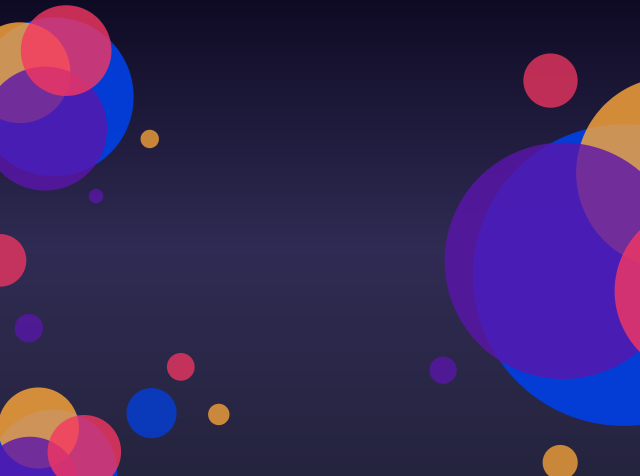
Give the GLSL for this background, as a Shadertoy shader.

```glsl
// Translucent flat discs over a dusky vertical gradient: three overlapping
// four-colour clusters at the edges and a scatter of small single discs.
// Each disc is an antialiased circle distance, blended over what lies below.

const float CANVAS_HEIGHT = 5.7;   // layout units from bottom to top

const vec3 BLUE   = vec3(0.00, 0.247, 0.88);
const vec3 PURPLE = vec3(0.353, 0.082, 0.675);
const vec3 ORANGE = vec3(1.00, 0.66, 0.22);
const vec3 PINK   = vec3(0.96, 0.212, 0.38);

const float BASE_ALPHA    = 0.93;  // blue disc under a cluster
const float CLUSTER_ALPHA = 0.80;
const float SMALL_ALPHA   = 0.75;

// Vertical gradient, h from 0 at the bottom to 1 at the top
vec3 duskGradient(float h) {
    const vec3 low  = vec3(0.143, 0.140, 0.240);
    const vec3 mid  = vec3(0.186, 0.167, 0.325);
    const vec3 high = vec3(0.055, 0.040, 0.140);
    const float midHeight = 0.475;
    vec3 lower = mix(low, mid, clamp(h / midHeight, 0.0, 1.0));
    return mix(lower, high, clamp((h - midHeight) / (1.0 - midHeight), 0.0, 1.0));
}

// Blend one disc over the base; circle holds centre.xy and radius
vec3 paintDisc(vec3 base, vec2 p, vec3 circle, vec3 tint, float alpha, float pixel) {
    float dist = length(p - circle.xy) - circle.z;
    float cover = clamp(0.5 - dist / pixel, 0.0, 1.0);
    return mix(base, tint, alpha * cover);
}

// Four overlapping discs, painted from back to front
vec3 paintCluster(vec3 base, vec2 p, vec3 blue, vec3 orange, vec3 purple, vec3 pink, float pixel) {
    base = paintDisc(base, p, blue, BLUE, BASE_ALPHA, pixel);
    base = paintDisc(base, p, orange, ORANGE, CLUSTER_ALPHA, pixel);
    base = paintDisc(base, p, purple, PURPLE, CLUSTER_ALPHA, pixel);
    return paintDisc(base, p, pink, PINK, CLUSTER_ALPHA, pixel);
}

// Three small discs that share a colour
vec3 paintTrio(vec3 base, vec2 p, vec3 circles[3], vec3 tint, float pixel) {
    for (int i = 0; i < 3; i++) {
        base = paintDisc(base, p, circles[i], tint, SMALL_ALPHA, pixel);
    }
    return base;
}

void mainImage(out vec4 fragColor, in vec2 fragCoord) {
    float pixel = CANVAS_HEIGHT / iResolution.y;
    vec2 p = fragCoord * pixel;
    vec3 color = duskGradient(p.y / CANVAS_HEIGHT);

    // Upper left cluster
    color = paintCluster(color, p,
        vec3(0.65, 4.54, 0.95), vec3(0.24, 4.83, 0.603),
        vec3(0.54, 4.16, 0.742), vec3(0.792, 5.094, 0.543), pixel);

    // Right cluster
    color = paintCluster(color, p,
        vec3(7.47, 2.405, 1.805), vec3(8.05, 3.63, 1.15),
        vec3(6.74, 2.577, 1.415), vec3(8.39, 2.215, 1.03), pixel);

    // Lower left cluster
    color = paintCluster(color, p,
        vec3(0.64, 0.03, 0.763), vec3(0.46, 0.575, 0.485),
        vec3(0.36, -0.12, 0.59), vec3(1.01, 0.29, 0.44), pixel);

    // Small scattered discs
    color = paintTrio(color, p, vec3[3](vec3(6.592, 4.735, 0.325),
        vec3(0.0, 2.582, 0.315), vec3(2.165, 1.307, 0.166)), PINK, pixel);
    color = paintTrio(color, p, vec3[3](vec3(1.793, 4.036, 0.11),
        vec3(2.62, 0.737, 0.128), vec3(6.708, 0.162, 0.21)), ORANGE, pixel);
    color = paintTrio(color, p, vec3[3](vec3(1.15, 3.352, 0.086),
        vec3(0.345, 1.77, 0.17), vec3(5.306, 1.267, 0.163)), PURPLE, pixel);
    color = paintDisc(color, p, vec3(1.815, 0.753, 0.3), BLUE, SMALL_ALPHA, pixel);

    fragColor = vec4(color, 1.0);
}
```
